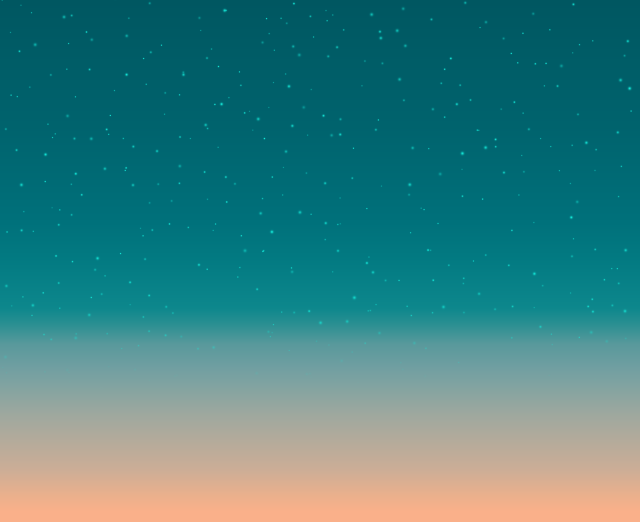
Reproduce this background procedurally as a Shadertoy shader.

```glsl
// Dusk sky: a vertical gradient from deep teal through grey to warm peach,
// sprinkled with small cyan stars that fade out towards the horizon.
// Stars come from several jittered grids, each with one hashed star per cell.

const int STOP_COUNT = 13;
// Stop heights, measured from the bottom of the canvas
const float STOP_HEIGHT[STOP_COUNT] = float[](
    0.02, 0.05, 0.10, 0.20, 0.26, 0.30, 0.34, 0.38, 0.41, 0.50, 0.58, 0.75, 1.0);
const vec3 STOP_COLOR[STOP_COUNT] = vec3[](
    vec3(0.98, 0.69, 0.54), vec3(0.92, 0.69, 0.55), vec3(0.80, 0.68, 0.59),
    vec3(0.63, 0.66, 0.62), vec3(0.51, 0.64, 0.63), vec3(0.43, 0.62, 0.63),
    vec3(0.35, 0.60, 0.61), vec3(0.16, 0.56, 0.57), vec3(0.05, 0.53, 0.55),
    vec3(0.01, 0.48, 0.51), vec3(0.00, 0.44, 0.48), vec3(0.00, 0.39, 0.43),
    vec3(0.00, 0.34, 0.38));

const vec3 STAR_COLOR = vec3(0.08, 0.94, 0.87);
const int STAR_LAYERS = 3;
const float FIRST_LAYER_CELLS = 16.0;   // cells across the canvas
const float LAYER_CELL_STEP = 3.5;      // extra cells for each further layer
const float STAR_CHANCE = 0.52;         // share of cells holding a star
const float CELL_MARGIN = 0.12;         // keeps each star inside its cell
const float STAR_RADIUS_MIN = 0.0010;   // in canvas widths
const float STAR_RADIUS_MAX = 0.0024;
const float STAR_FADE_LOW = 0.24;       // canvas height where stars vanish
const float STAR_FADE_HIGH = 0.46;      // canvas height of full brightness

float hash(vec2 p) {
    vec3 q = fract(p.xyx * 0.1031);
    q += dot(q, q.yzx + 33.33);
    return fract((q.x + q.y) * q.z);
}

vec3 skyGradient(float height) {
    vec3 color = STOP_COLOR[0];
    for (int i = 1; i < STOP_COUNT; i++) {
        float span = STOP_HEIGHT[i] - STOP_HEIGHT[i - 1];
        float blend = clamp((height - STOP_HEIGHT[i - 1]) / span, 0.0, 1.0);
        color = mix(color, STOP_COLOR[i], blend);
    }
    return color;
}

// One soft dot at a hashed place in each occupied cell
float starLayer(vec2 p, float cells, float seed, float pixel) {
    vec2 grid = p * cells;
    vec2 id = floor(grid) + seed;
    if (hash(id) > STAR_CHANCE) return 0.0;

    vec2 jitter = vec2(hash(id + 17.3), hash(id + 41.7));
    vec2 center = mix(vec2(CELL_MARGIN), vec2(1.0 - CELL_MARGIN), jitter);
    float dist = length(fract(grid) - center) / cells;

    float size = hash(id + 73.1);
    float radius = mix(STAR_RADIUS_MIN, STAR_RADIUS_MAX, size * size);
    radius = max(radius, 0.6 * pixel);
    float brightness = mix(0.35, 0.95, hash(id + 97.9));
    return brightness * exp(-dist * dist / (radius * radius));
}

void mainImage(out vec4 fragColor, in vec2 fragCoord) {
    vec2 p = fragCoord / iResolution.x;
    float height = fragCoord.y / iResolution.y;
    float pixel = 1.0 / iResolution.x;

    // Sky
    vec3 color = skyGradient(height);

    // Stars
    float stars = 0.0;
    for (int i = 0; i < STAR_LAYERS; i++) {
        float layer = float(i);
        float cells = FIRST_LAYER_CELLS + LAYER_CELL_STEP * layer;
        vec2 offset = vec2(0.37, 0.61) * layer;
        stars += starLayer(p + offset, cells, 131.0 * layer + 7.0, pixel);
    }
    float fade = smoothstep(STAR_FADE_LOW, STAR_FADE_HIGH, height);
    color = mix(color, STAR_COLOR, min(stars, 1.0) * fade);

    fragColor = vec4(color, 1.0);
}
```
